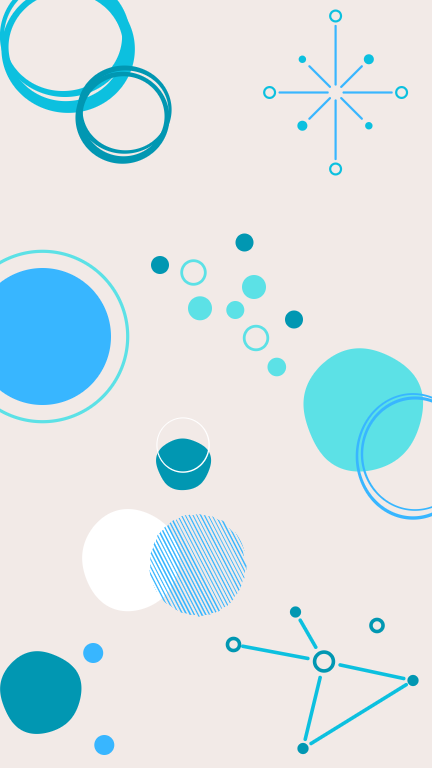
Give the GLSL for this background, as a WebGL 2 fragment shader.

```glsl
#version 300 es
precision highp float;
// Flat abstract background: brushed rings, soft blobs, dots, a starburst,
// a hatched disc and a node network, painted back to front as antialiased
// distance functions on a grid 4.32 wide and 7.68 high.
uniform vec2 u_resolution;
out vec4 fragColor;

const float GRID_HEIGHT = 7.68;
const vec3 PAPER = vec3(0.95, 0.917, 0.906);
const vec3 BLUE = vec3(0.22, 0.714, 1.0);
const vec3 AQUA = vec3(0.36, 0.882, 0.902);
const vec3 TEAL = vec3(0.004, 0.592, 0.7);
const vec3 CYAN = vec3(0.047, 0.753, 0.875);
const vec3 WHITE = vec3(1.0);

float hash(float n) {
  return fract(sin(n * 127.1) * 43758.5453);
}

float disc(vec2 p, vec2 c, float r) {
  return length(p - c) - r;
}

float ring(vec2 p, vec2 c, float r, float halfWidth) {
  return abs(disc(p, c, r)) - halfWidth;
}

float segment(vec2 p, vec2 a, vec2 b, float halfWidth) {
  vec2 ab = b - a;
  float t = clamp(dot(p - a, ab) / dot(ab, ab), 0.0, 1.0);
  return length(p - a - ab * t) - halfWidth;
}

float ellipse(vec2 p, vec2 c, vec2 r) {
  vec2 q = (p - c) / r;
  float k = max(length(q), 1e-4);
  return k * (k - 1.0) / max(length(q / r), 1e-6);
}

// Elliptic stroke that swells toward the angle lean
float brush(vec2 p, vec2 c, vec2 r, float halfWidth, float sway, float lean) {
  float a = atan(p.y - c.y, p.x - c.x);
  return abs(ellipse(p, c, r)) - halfWidth * (1.0 + sway * cos(a - lean));
}

// Hand-cut ellipse with a gently uneven edge
float blob(vec2 p, vec2 c, vec2 r, float wobble, float phase) {
  float a = atan(p.y - c.y, p.x - c.x);
  float bump = sin(3.0 * a + phase) + 0.6 * sin(5.0 * a - phase);
  return ellipse(p, c, r) - wobble * bump;
}

// Slanted pen lines of uneven weight, clipped to an ellipse
float hatching(vec2 p, vec2 c, vec2 r, vec2 normal, float spacing) {
  float u = dot(p - c, normal) / spacing;
  float id = floor(u);
  float line = abs(fract(u) - 0.5) * spacing - mix(0.004, 0.0085, hash(id));
  return max(line, ellipse(p, c, r) + 0.02 * hash(id + 7.0));
}

void paint(inout vec3 col, vec3 ink, float d, float px) {
  col = mix(col, ink, clamp(0.5 - d / px, 0.0, 1.0));
}

void starburst(inout vec3 col, vec2 p, vec2 c, float px) {
  for (int i = 0; i < 8; i++) {
    float a = float(i) * 0.785398;
    vec2 dir = vec2(cos(a), sin(a));
    bool diagonal = i % 2 == 1;
    float reach = diagonal ? 0.47 : (i % 4 == 0 ? 0.66 : 0.765);
    float dotSize = i % 4 == 1 ? 0.05 : 0.037;
    vec2 tip = c + dir * reach;
    paint(col, BLUE, segment(p, c + dir * 0.08, c + dir * (reach - 0.1), 0.011), px);
    paint(col, CYAN, diagonal ? disc(p, tip, dotSize) : ring(p, tip, 0.054, 0.011), px);
  }
}

void network(inout vec3 col, vec2 p, float px) {
  vec2 nodes[6] = vec2[6](vec2(3.24, 1.065), vec2(2.335, 1.235), vec2(2.955, 1.56),
                         vec2(4.13, 0.875), vec2(3.03, 0.195), vec2(3.77, 1.425));
  for (int i = 0; i < 5; i++) {
    // Four spokes leave the hub; the last edge joins two outer nodes
    vec2 a = i < 4 ? nodes[0] : nodes[3];
    vec2 b = i < 4 ? nodes[i + 1] : nodes[4];
    vec2 dir = normalize(b - a);
    float gap = i < 4 ? 0.165 : 0.08;
    paint(col, CYAN, segment(p, a + dir * gap, b - dir * 0.095, 0.018), px);
  }
  for (int i = 0; i < 6; i++) {
    bool hollow = i < 2 || i == 5;
    float r = i == 0 ? 0.094 : 0.06;
    float d = hollow ? ring(p, nodes[i], r, 0.018) : disc(p, nodes[i], 0.056);
    paint(col, TEAL, d, px);
  }
}

void dots(inout vec3 col, vec2 p, float px) {
  // Each entry is centre and radius: three teal, four aqua, two hollow, two blue
  vec3 spots[11] = vec3[11](vec3(1.6, 5.03, 0.09), vec3(2.445, 5.255, 0.09),
    vec3(2.94, 4.485, 0.09), vec3(2.0, 4.597, 0.12), vec3(2.54, 4.81, 0.12),
    vec3(2.353, 4.58, 0.09), vec3(2.768, 4.01, 0.093), vec3(1.935, 4.955, 0.118),
    vec3(2.56, 4.3, 0.118), vec3(0.932, 1.15, 0.1), vec3(1.043, 0.23, 0.1));
  for (int i = 0; i < 11; i++) {
    vec3 s = spots[i];
    bool hollow = i == 7 || i == 8;
    vec3 ink = i < 3 ? TEAL : (i < 9 ? AQUA : BLUE);
    paint(col, ink, hollow ? ring(p, s.xy, s.z, 0.014) : disc(p, s.xy, s.z), px);
  }
}

void main() {
  float px = GRID_HEIGHT / u_resolution.y;
  vec2 p = gl_FragCoord.xy * px;
  vec3 col = PAPER;
  // Brushed rings, top left
  paint(col, CYAN, brush(p, vec2(0.67, 7.2), vec2(0.62, 0.59), 0.047, 0.35, -0.8), px);
  paint(col, CYAN, brush(p, vec2(0.64, 7.32), vec2(0.62, 0.58), 0.03, 0.3, 0.0), px);
  paint(col, TEAL, brush(p, vec2(1.23, 6.51), vec2(0.44, 0.43), 0.03, 0.3, -2.2), px);
  paint(col, TEAL, brush(p, vec2(1.25, 6.58), vec2(0.45, 0.42), 0.021, 0.3, 2.5), px);
  starburst(col, p, vec2(3.356, 6.755), px);
  // Ringed disc, left
  paint(col, BLUE, disc(p, vec2(0.425, 4.315), 0.685), px);
  paint(col, AQUA, ring(p, vec2(0.425, 4.315), 0.852, 0.016), px);
  dots(col, p, px);
  // Blob with paired outlines, right
  paint(col, AQUA, blob(p, vec2(3.63, 3.585), vec2(0.595, 0.615), 0.012, 0.6), px);
  paint(col, BLUE, brush(p, vec2(4.13, 3.12), vec2(0.56, 0.62), 0.013, 0.3, -1.6), px);
  paint(col, BLUE, brush(p, vec2(4.15, 3.14), vec2(0.53, 0.56), 0.012, 0.3, 1.6), px);
  // Small blob and white outline, centre
  paint(col, TEAL, blob(p, vec2(1.835, 3.04), vec2(0.272, 0.258), 0.008, 0.2), px);
  paint(col, WHITE, brush(p, vec2(1.83, 3.23), vec2(0.261, 0.271), 0.006, 0.2, -1.0), px);
  // White disc under the hatched disc
  paint(col, WHITE, blob(p, vec2(1.305, 2.08), vec2(0.485, 0.51), 0.006, 1.0), px);
  paint(col, BLUE, hatching(p, vec2(1.975, 2.03), vec2(0.49, 0.515), vec2(0.89, 0.456), 0.034), px);
  // Corner blob and network, bottom
  paint(col, TEAL, blob(p, vec2(0.405, 0.757), vec2(0.405, 0.412), 0.009, 0.8), px);
  network(col, p, px);
  fragColor = vec4(col, 1.0);
}
```
